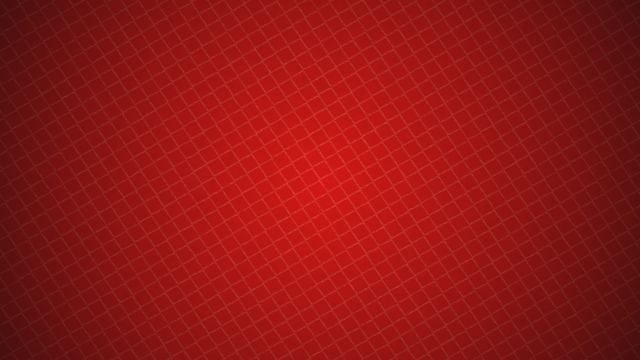
Reproduce this background procedurally as a Shadertoy shader.

```glsl
#define TURNS_U vec2(37.0, 13.0)   // grid steps over canvas width and height
#define TURNS_V vec2(-23.0, 21.0)
#define LINE_HALF 0.056            // half line width, in cells
#define WOBBLE 0.03                // sideways drift of a line, in cells
#define STEP_SKEW 0.06             // tilt of each segment, stepping at crossings
#define LINE_TINT vec3(0.08, 0.23, 0.17)
#define GLOW_RED 0.822             // red at the centre
#define FALL_LINEAR 0.37
#define FALL_SQUARE 0.16
#define CELL_VARIATION 0.03

float hash(vec2 p) {
    vec3 q = fract(p.xyx * 0.1031);
    q += dot(q, q.yzx + 33.33);
    return fract((q.x + q.y) * q.z);
}

// Hash of a grid node that is equal on opposite canvas edges.
// The inverse grid matrix maps nodes to whole numbers modulo its determinant.
float wrapHash(vec2 node, float detail, float salt) {
    vec2 u = TURNS_U, v = TURNS_V;
    float period = (u.x * v.y - u.y * v.x) * detail;
    vec2 id = vec2(v.y * node.x - u.y * node.y, u.x * node.y - v.x * node.x);
    return hash(floor(mod(id + 0.5, period)) + salt);
}

// Smooth noise with "detail" nodes per cell
float wrapNoise(vec2 grid, float detail, float salt) {
    vec2 p = grid * detail, i = floor(p), f = fract(p);
    f = f * f * (3.0 - 2.0 * f);
    vec2 e = vec2(0.0, 1.0);
    float low = mix(wrapHash(i, detail, salt), wrapHash(i + e.yx, detail, salt), f.x);
    float high = mix(wrapHash(i + e.xy, detail, salt), wrapHash(i + e.yy, detail, salt), f.x);
    return mix(low, high, f.y);
}

// Worn line family, crossing the given grid axis
float wornLines(vec2 grid, vec2 axis, float pixel, float salt) {
    vec2 segment = floor(grid + 0.5 * axis);
    float across = dot(grid - segment, axis);
    float along = dot(grid - segment, 1.0 - axis);
    float tilt = STEP_SKEW * (0.8 + 0.4 * wrapHash(segment, 1.0, salt));
    float drift = WOBBLE * (wrapNoise(grid, 5.0, salt) - 0.5);
    float d = abs(across + tilt * (along - 0.5) + drift);
    float cover = clamp((LINE_HALF - d) / pixel + 0.5, 0.0, 1.0);
    float strength = mix(0.75, 1.0, wrapHash(segment, 1.0, salt + 19.0));
    float grain = mix(0.25, 1.0, wrapNoise(grid, 13.0, salt + 7.0));
    return cover * strength * grain;
}

void mainImage(out vec4 fragColor, in vec2 fragCoord) {
    vec2 uv = fragCoord / iResolution.xy;
    vec2 grid = vec2(dot(uv, TURNS_U), dot(uv, TURNS_V));
    float pixel = length(TURNS_V / iResolution.xy);

    // Round glow, darkening toward the edges
    float r = length((fragCoord - 0.5 * iResolution.xy) / iResolution.y);
    float red = GLOW_RED - FALL_LINEAR * r - FALL_SQUARE * r * r;
    vec3 color = vec3(red, 0.036 + 0.073 * red, 0.041 + 0.056 * red);

    // Faint mottling of the cloth
    color *= 1.0 + CELL_VARIATION * (wrapNoise(grid, 3.0, 53.0) - 0.5);

    // Two crossing line families
    float across = wornLines(grid, vec2(1.0, 0.0), pixel, 3.0);
    float rising = wornLines(grid, vec2(0.0, 1.0), pixel, 31.0);
    color += LINE_TINT * max(across, rising) * red;

    fragColor = vec4(color, 1.0);
}
```
